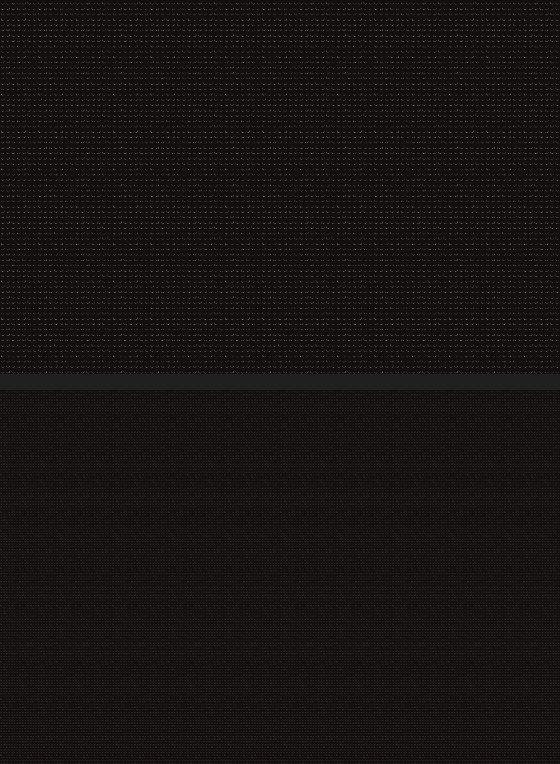
Top: one tile. Bottom: repeated 2 by 2.
Reproduce this pattern procedurally as a WebGL 1 fragment shader.

```glsl
precision highp float;
// Dark sheet with a fine square grid of round dimples, their lit lower rims unevenly worn.

uniform vec2 u_resolution;

const vec2 GRID = vec2(105.0, 70.0);
const float WEAR_REPEAT = 7.0; // cells per wear block, divides both grid counts
const float TAU = 6.2832;
const vec3 SHEET = vec3(0.080, 0.060, 0.060);
const vec3 RIM_LIGHT = vec3(0.420, 0.400, 0.395);
const float RADIUS = 0.32;
const float RIM_SHIFT = 0.10;

float hash(vec2 p) {
  return fract(sin(dot(p, vec2(127.1, 311.7))) * 43758.55);
}

// Antialiased coverage of a disc; soft is the edge width in cell units.
float disc(vec2 p, vec2 center, float radius, float soft) {
  return clamp(0.5 - (length(p - center) - radius) / soft, 0.0, 1.0);
}

// Crescent left when a disc is covered by a shifted copy of itself.
float crescent(vec2 p, vec2 center, float radius, vec2 shift, float soft) {
  float lit = disc(p, center, radius, soft);
  float cover = disc(p, center + shift, radius, soft);
  return max(lit - cover, 0.0);
}

// Worn breaks along the rim, with a random phase per cell.
float rimWear(float x, float phase) {
  return mix(0.40, 1.20, 0.5 + 0.5 * cos(TAU * (2.0 * x + phase)));
}

void main() {
  vec2 grid = gl_FragCoord.xy / u_resolution * GRID;
  vec2 cell = fract(grid);
  vec2 id = mod(floor(grid), WEAR_REPEAT);
  float soft = 0.7 * GRID.x / u_resolution.x;

  // Rows differ in height and strength, cells in rim weight and tilt.
  float rowOffset = 0.10 * (hash(vec2(id.y, 3.0)) - 0.5);
  float rowLight = mix(0.80, 1.25, hash(vec2(id.y, 8.0)));
  float weight = mix(0.60, 1.40, hash(id + 17.0));
  float tilt = 0.9 * (hash(id + 41.0) - 0.5);
  vec2 shift = RIM_SHIFT * weight * vec2(sin(tilt), cos(tilt));

  // Worn rim highlight over the flat sheet.
  float rim = crescent(cell, vec2(0.5, 0.48 + rowOffset), RADIUS, shift, soft);
  rim *= rowLight * rimWear(cell.x, hash(id + 63.0));
  gl_FragColor = vec4(mix(SHEET, RIM_LIGHT, rim), 1.0);
}
```
